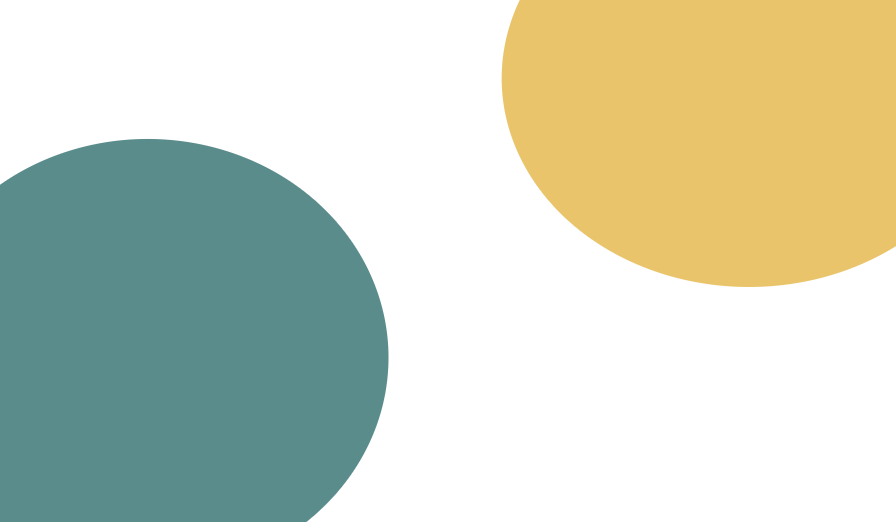
A WebGL 1 fragment shader for this background:

```glsl
precision highp float;
// Two large flat ellipses, teal at lower left and gold at upper right, on white.

uniform vec2 u_resolution;

// Centres and radii as fractions of the canvas width and height
#define TEAL_CENTER vec2(0.1647, 0.3150)
#define TEAL_RADII  vec2(0.2689, 0.4188)
#define GOLD_CENTER vec2(0.8359, 0.8500)
#define GOLD_RADII  vec2(0.2760, 0.3998)

#define WHITE vec3(1.0)
#define TEAL  vec3(0.349, 0.549, 0.545)
#define GOLD  vec3(0.914, 0.769, 0.416)

// Approximate signed distance to an ellipse, negative inside
float ellipseDistance(vec2 p, vec2 radii) {
    float k = length(p / radii);
    float slope = length(p / (radii * radii));
    return k * (k - 1.0) / max(slope, 1e-4);
}

// Coverage of an ellipse, smoothed over one pixel
float ellipseMask(vec2 p, vec2 center, vec2 radii, vec2 canvas, float pixel) {
    float d = ellipseDistance(p - center * canvas, radii * canvas);
    return clamp(0.5 - d / pixel, 0.0, 1.0);
}

void main() {
    // Coordinates with the canvas height as the unit
    float pixel = 1.0 / u_resolution.y;
    vec2 canvas = u_resolution * pixel;
    vec2 p = gl_FragCoord.xy * pixel;

    // Layer the shapes over the background
    vec3 color = WHITE;
    color = mix(color, TEAL, ellipseMask(p, TEAL_CENTER, TEAL_RADII, canvas, pixel));
    color = mix(color, GOLD, ellipseMask(p, GOLD_CENTER, GOLD_RADII, canvas, pixel));

    gl_FragColor = vec4(color, 1.0);
}
```
